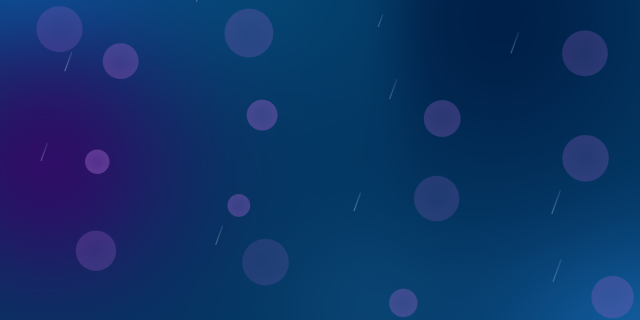
A Shadertoy shader for this background:

```glsl
// Deep blue night backdrop: soft elliptical glows blended over a teal base,
// then translucent violet discs and thin slanted streaks, both scattered
// by a low-discrepancy sequence with hashed size and strength.

const int DISC_COUNT = 14;
const int STREAK_COUNT = 10;

float hash(float n) {
    return fract(sin(n * 12.9898 + 4.137) * 4375.85);
}

// Evenly spread point number n over the given extent, slightly jittered.
vec2 scatter(float n, float seed, vec2 extent) {
    vec2 spread = fract(seed + n * vec2(0.7549, 0.5698));
    vec2 jitter = vec2(hash(n + seed), hash(n + seed + 31.0)) - 0.5;
    return (spread * 1.04 - 0.02) * extent + 0.1 * jitter;
}

// Gaussian falloff around a centre with separate horizontal and vertical reach.
float glow(vec2 p, vec2 centre, vec2 reach) {
    vec2 q = (p - centre) / reach;
    return exp(-dot(q, q));
}

vec3 backdrop(vec2 p, float aspect) {
    vec2 q = vec2(p.x * 2.0 / aspect, p.y);
    vec3 color = vec3(0.012, 0.215, 0.385);
    color = mix(color, vec3(0.02, 0.28, 0.46), 0.8 * glow(q, vec2(0.75, 1.05), vec2(0.45, 0.35)));
    color = mix(color, vec3(0.03, 0.34, 0.60), glow(q, vec2(0.08, 1.06), vec2(0.45, 0.32)));
    color = mix(color, vec3(0.04, 0.27, 0.45), 0.8 * glow(q, vec2(1.15, 0.05), vec2(0.30, 0.25)));
    color = mix(color, vec3(0.07, 0.36, 0.62), glow(q, vec2(2.05, -0.06), vec2(0.50, 0.34)));

    // Navy shadow, with a steeper left flank
    float flank = smoothstep(1.10, 1.36, q.x);
    float shadow = glow(q, vec2(1.56, 0.94), vec2(0.45, 0.50)) * flank;
    color = mix(color, vec3(0.0, 0.125, 0.285), shadow);

    // Violet core
    return mix(color, vec3(0.18, 0.055, 0.40), glow(q, vec2(0.14, 0.49), vec2(0.42, 0.40)));
}

// Disc coverage, a little thinner in the middle than at the rim.
float disc(vec2 p, float radius, float px) {
    float d = length(p);
    return smoothstep(px, -px, d - radius) * mix(0.84, 1.0, smoothstep(0.0, 1.0, d / radius));
}

// Slanted line starting at the origin, fading towards its upper end.
float streak(vec2 p, float len, float halfWidth, float px) {
    const vec2 slant = vec2(0.342, 0.940);
    float along = clamp(dot(p, slant), 0.0, len);
    float d = length(p - slant * along) - halfWidth;
    return smoothstep(px, -px, d) * mix(1.0, 0.45, along / len);
}

void mainImage(out vec4 fragColor, in vec2 fragCoord) {
    vec2 p = fragCoord / iResolution.y;
    float aspect = iResolution.x / iResolution.y;
    float px = 0.75 / iResolution.y;
    vec2 extent = vec2(aspect, 1.0);

    vec3 color = backdrop(p, aspect);

    // Discs: larger ones are fainter
    for (int i = 0; i < DISC_COUNT; i++) {
        float n = float(i);
        float size = hash(n + 7.0);
        float radius = mix(0.032, 0.078, size);
        float alpha = mix(0.50, 0.22, size) + 0.10 * (hash(n + 53.0) - 0.5);
        float cover = disc(p - scatter(n, 0.37, extent), radius, px);
        color = mix(color, vec3(0.57, 0.36, 0.76), alpha * cover);
    }

    // Streaks
    for (int i = 0; i < STREAK_COUNT; i++) {
        float n = float(i);
        float len = mix(0.030, 0.078, hash(n + 17.0));
        float alpha = mix(0.30, 0.60, hash(n + 71.0));
        float cover = streak(p - scatter(n, 0.81, extent), len, 0.0018, px);
        color = mix(color, vec3(0.62, 0.74, 0.86), alpha * cover);
    }

    fragColor = vec4(color, 1.0);
}
```
